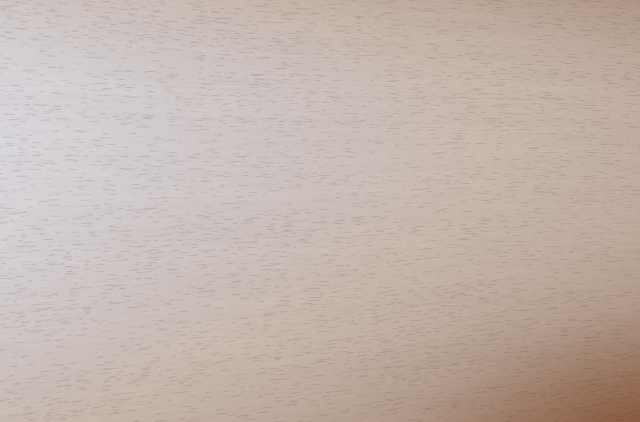
A WebGL 2 fragment shader for this texture:

```glsl
#version 300 es
precision highp float;
// Pale beech veneer: fine flowing grain, short dark pores, soft light from the left.

uniform vec2 u_resolution;
out vec4 fragColor;

// Integer hash, giving 0..1 per lattice cell
float hash(vec2 cell, uint seed) {
    uvec2 q = uvec2(ivec2(cell)) * uvec2(1597334673u, 3812015801u);
    uint n = q.x ^ q.y ^ (seed * 2654435769u);
    n = (n ^ (n >> 16)) * 2246822519u;
    n = (n ^ (n >> 13)) * 3266489917u;
    return float((n ^ (n >> 16)) >> 8) / 16777216.0;
}

// Value noise in -1..1
float noise(vec2 p, uint seed) {
    vec2 cell = floor(p), f = fract(p);
    f = f * f * (3.0 - 2.0 * f);
    float low = mix(hash(cell, seed), hash(cell + vec2(1, 0), seed), f.x);
    float high = mix(hash(cell + vec2(0, 1), seed), hash(cell + 1.0, seed), f.x);
    return 2.0 * mix(low, high, f.y) - 1.0;
}

// Bends space so that grain lines run along x: rising below, falling above
vec2 followGrain(vec2 p) {
    float bend = p.x * mix(0.17, -0.10, p.y);
    float sway = 0.014 * noise(p * vec2(1.6, 2.5), 1u) + 0.003 * noise(p * vec2(5.0, 9.0), 2u);
    return vec2(p.x, p.y - bend + sway);
}

// One layer of short dashes, a random one in some of the cells
float pores(vec2 g, vec2 size, float share, uint seed, float pixel) {
    float row = floor(g.y / size.y);
    g.x += size.x * hash(vec2(row, 7), seed);
    vec2 cell = vec2(floor(g.x / size.x), row);
    vec2 centre = mix(vec2(0.32), vec2(0.68), vec2(hash(cell, seed + 1u), hash(cell, seed + 2u)));
    vec2 d = abs(g - (cell + centre) * size);
    float halfLength = size.x * mix(0.07, 0.28, hash(cell, seed + 3u));
    float across = 1.0 - smoothstep(0.0, 0.0014 + 0.6 * pixel, d.y);
    float along = 1.0 - smoothstep(0.5 * halfLength, halfLength + pixel, d.x);
    float present = step(hash(cell, seed + 4u), share);
    return across * along * present * mix(0.35, 1.0, hash(cell, seed + 5u));
}

// Brightness step along the wood palette, before any grain
float lightTone(vec2 uv) {
    float below = max(0.62 - uv.y, 0.0) / 0.62;
    float above = max(uv.y - 0.72, 0.0) / 0.28;
    vec2 corner = (uv - vec2(1.0, 0.0)) / vec2(0.32, 0.24);
    return 5.4 - 3.4 * uv.x - 2.2 * pow(below, 1.5) - 1.3 * above * above
         - 1.1 * exp(-dot(corner, corner));
}

vec3 woodColour(float tone) {
    vec3 palette[6] = vec3[6](
        vec3(0.62, 0.49, 0.41), vec3(0.69, 0.60, 0.54), vec3(0.75, 0.67, 0.62),
        vec3(0.78, 0.72, 0.68), vec3(0.80, 0.76, 0.75), vec3(0.83, 0.81, 0.82));
    int i = int(clamp(floor(tone), 0.0, 4.0));
    return mix(palette[i], palette[i + 1], tone - float(i));
}

void main() {
    vec2 p = gl_FragCoord.xy / u_resolution.y;
    vec2 uv = gl_FragCoord.xy / u_resolution;
    float pixel = 1.0 / u_resolution.y;
    vec2 g = followGrain(p);

    // Growth bands and finer streaks, clearer in some regions than others
    float clarity = 0.75 + 0.35 * noise(p * vec2(1.5, 3.0), 3u);
    float bands = 0.45 * noise(g * vec2(0.9, 26.0), 4u) + 0.40 * noise(g * vec2(1.8, 65.0), 5u);
    float streaks = 0.5 * noise(g * vec2(6.0, 130.0), 6u) + 0.5 * noise(g * vec2(22.0, 210.0), 7u);
    float speckle = noise(p * vec2(170.0, 300.0), 8u);
    vec3 colour = woodColour(lightTone(uv) + 0.12);
    colour *= 1.0 + 0.018 * clarity * bands + 0.014 * streaks + 0.009 * speckle;

    // Pores in overlapping layers, gathered into loose bands
    float gather = 0.45 + 0.25 * noise(g * vec2(2.0, 30.0), 9u);
    float dark = 0.0;
    for (int i = 0; i < 4; i++) {
        float k = float(i);
        vec2 size = vec2(0.042 + 0.011 * k, 0.0105 + 0.0017 * k);
        dark = max(dark, pores(g + 0.0037 * k, size, gather, 20u + 10u * uint(i), pixel));
    }
    colour *= 1.0 - dark * vec3(0.10, 0.12, 0.12);

    fragColor = vec4(clamp(colour, 0.0, 1.0), 1.0);
}
```
